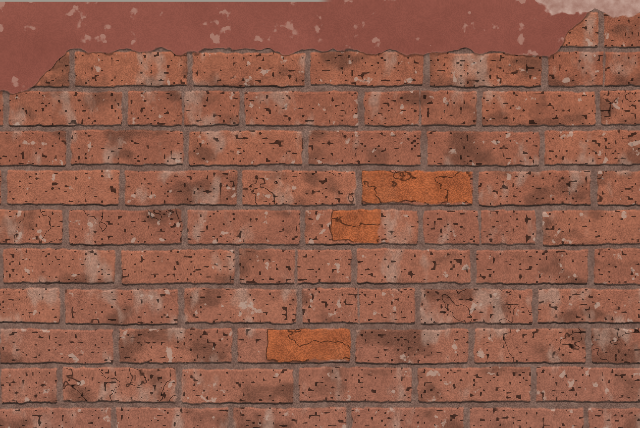
Write a WebGL 2 fragment shader that draws this texture.

```glsl
#version 300 es
precision highp float;
// Weathered red brick wall in running bond under a torn band of painted plaster.
uniform vec2 u_resolution;
out vec4 fragColor;

const vec2 PITCH = vec2(0.2764, 0.0923); // one brick plus its joints, in canvas heights

float hash(vec2 p) {
    vec3 q = fract(p.xyx * vec3(0.1031, 0.1030, 0.0973));
    q += dot(q, q.yzx + 33.33);
    return fract((q.x + q.y) * q.z);
}

float noise(vec2 p) {
    vec2 i = floor(p), f = fract(p);
    f = f * f * (3.0 - 2.0 * f);
    return mix(mix(hash(i), hash(i + vec2(1, 0)), f.x),
               mix(hash(i + vec2(0, 1)), hash(i + 1.0), f.x), f.y);
}

float fbm(vec2 p) {
    float sum = 0.0, amp = 0.53;
    for (int i = 0; i < 4; i++) {
        sum += amp * noise(p);
        p = mat2(1.6, 1.2, -1.2, 1.6) * p + 17.3;
        amp *= 0.5;
    }
    return sum;
}

float box(vec2 p, vec2 halfSize) {
    vec2 d = abs(p) - halfSize;
    return length(max(d, 0.0)) + min(max(d.x, d.y), 0.0);
}

// Signed distance to the nearest brick; id is its column and row.
float brickDistance(vec2 p, out vec2 id) {
    p += 0.004 * (vec2(noise(p * 9.0), noise(p * 9.0 + 40.0)) - 0.5);
    float row = floor((p.y - 0.0547) / PITCH.y) + 1.0;
    float even = 1.0 - mod(row, 2.0);
    p -= vec2(0.137 + 0.0033 * row + 0.127 * even, 0.0547);
    id = vec2(floor(p.x / PITCH.x), row);
    vec2 local = (fract(p / PITCH) - 0.5) * PITCH;
    vec2 jitter = 0.003 * (vec2(hash(id + 5.0), hash(id + 9.0)) - 0.5);
    float d = box(local - jitter, PITCH * 0.5 - 0.0105) - 0.0035;
    if (hash(id + 71.0) < 0.12) d = max(d, 0.0025 - abs(local.x)); // cut into halves
    return d + 0.007 * (fbm(p * 55.0) - 0.5);
}

// Thin wandering dark lines where the noise crosses its middle value.
float crackLine(vec2 p, float width) {
    return 1.0 - smoothstep(0.0, width, abs(fbm(p) - 0.5));
}

void main() {
    vec2 p = gl_FragCoord.xy / u_resolution.y;
    float aa = 1.0 / u_resolution.y;
    float grain = noise(p * 420.0), rough = fbm(p * 70.0), cloud = fbm(p * 9.0);

    vec2 id, otherId;
    float d = brickDistance(p, id);
    float above = brickDistance(p + vec2(0.0, 0.0045), otherId);
    float isBrick = smoothstep(aa, -aa, d);

    // Mortar, darkened beneath the brick that overhangs it
    vec3 color = mix(vec3(0.42, 0.31, 0.27), vec3(0.55, 0.44, 0.39), rough);
    color *= 0.85 + 0.25 * grain;
    color *= 1.0 - 0.6 * smoothstep(0.001, -0.002, above) * (0.4 + 0.8 * cloud);

    // Brick faces: tone per brick, paler and pinker towards the ground
    float tone = 0.55 * hash(id) + 0.9 * (fbm(p * 18.0) - 0.25);
    vec3 brick = mix(vec3(0.53, 0.31, 0.235), vec3(0.65, 0.395, 0.29), clamp(tone, 0.0, 1.0));
    brick = mix(brick, vec3(0.60, 0.41, 0.345), 0.6 * (1.0 - p.y) + 0.1 * hash(id + 3.0));
    float soot = smoothstep(0.54, 0.75, fbm(p * vec2(11.0, 16.0) + id * 3.7));
    brick = mix(brick, vec3(0.38, 0.25, 0.20), 0.65 * soot);
    float bloom = smoothstep(0.57, 0.8, fbm(p * vec2(24.0, 13.0) + 60.0));
    brick = mix(brick, vec3(0.66, 0.55, 0.49), 0.6 * bloom);
    brick *= 0.83 + 0.2 * grain + 0.16 * rough;

    // Pits, pale flecks and a few cracked bricks
    brick *= 1.0 - 0.55 * smoothstep(0.80, 0.92, noise(p * vec2(130.0, 170.0)));
    brick = mix(brick, vec3(0.72, 0.62, 0.56), 0.7 * smoothstep(0.71, 0.80, fbm(p * 48.0 + 90.0)));
    brick *= 1.0 - 0.5 * step(0.82, hash(id + 23.0)) * crackLine(p * 13.0 + id, 0.012);

    // Spalled faces in fresh orange: centre and half width
    vec3 spalls[3] = vec3[3](vec3(0.971, 0.564, 0.129), vec3(0.828, 0.473, 0.053),
                             vec3(0.722, 0.195, 0.100));
    for (int i = 0; i < 3; i++) {
        float s = box(p - spalls[i].xy, vec2(spalls[i].z, 0.038)) + 0.025 * (fbm(p * 26.0) - 0.5);
        vec3 fresh = mix(vec3(0.54, 0.29, 0.18), vec3(0.75, 0.41, 0.24), fbm(p * 38.0 + 8.0));
        fresh *= (0.85 + 0.3 * grain) * (1.0 - 0.55 * crackLine(p * vec2(14.0, 22.0), 0.025));
        brick = mix(brick, fresh, 0.85 * smoothstep(0.003, -0.003, s));
        brick *= 1.0 - 0.4 * smoothstep(0.003, 0.0, abs(s)) * step(p.x, spalls[i].x);
    }
    brick *= 1.0 + 0.12 * smoothstep(-0.002, 0.002, above); // lit top edge
    color = mix(color, brick, isBrick);

    // Plaster band with a ragged lower edge, low at the left and gone at the right
    float edge = 0.879 - 0.09 * (1.0 - smoothstep(0.05, 0.17, p.x))
               + 0.11 * smoothstep(1.28, 1.40, p.x);
    float inside = p.y - edge + 0.035 * (fbm(p * 24.0 + 5.0) - 0.5);
    vec3 plaster = mix(vec3(0.52, 0.295, 0.25), vec3(0.59, 0.345, 0.295), cloud);
    plaster *= 0.93 + 0.08 * grain + 0.06 * rough;
    plaster = mix(plaster, vec3(0.72, 0.57, 0.51), 0.6 * smoothstep(0.70, 0.78, fbm(p * 32.0 + 31.0)));
    plaster = mix(plaster, vec3(0.65, 0.48, 0.42), 0.5 * smoothstep(0.004, 0.0, inside) * rough);
    color *= 1.0 - 0.4 * smoothstep(-0.007, 0.0, inside);
    color = mix(color, plaster, smoothstep(-aa, aa, inside));

    // Bare pale render at the top right and a light strip along the top left
    float flake = p.y - 0.972 + 0.04 * (fbm(p * 28.0 + 77.0) - 0.5)
                - 0.05 * smoothstep(1.30, 1.20, p.x);
    vec3 render = mix(vec3(0.60, 0.43, 0.38), vec3(0.80, 0.68, 0.63), rough);
    color = mix(color, render, smoothstep(-aa, aa, flake) * step(1.18, p.x));
    float strip = smoothstep(0.995, 0.997, p.y) * smoothstep(0.78, 0.74, p.x);
    color = mix(color, vec3(0.62, 0.60, 0.56), strip);

    fragColor = vec4(clamp(color, 0.0, 1.0), 1.0);
}
```
